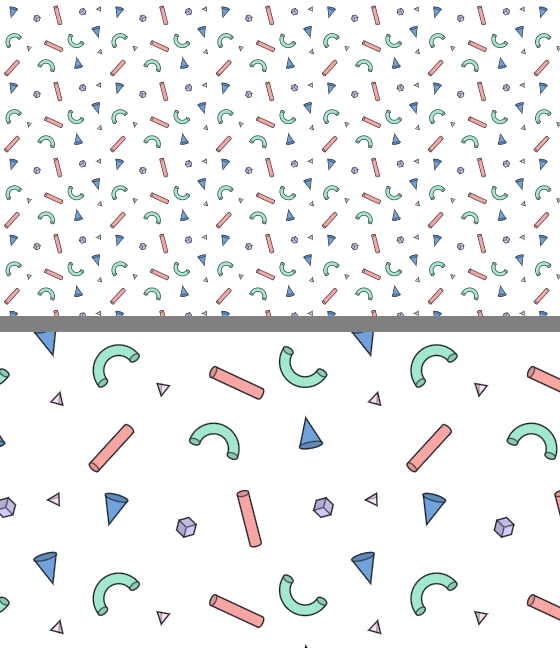
Top, the full canvas; bottom, a detail of the centre.
Give the GLSL for this pattern, as a Shadertoy shader.

```glsl
const float CANVAS_HEIGHT = 432.0;          // design units
const vec2 TILE = vec2(144.8, 104.0);
const float HALF_LINE = 0.29;
const float SOFTNESS = 1.25;                // edge width in output samples
const float OUTLINE = 1.0, INNER_LINE = 0.7; // ink strengths
const vec3 INK = vec3(0.07, 0.08, 0.10);
const vec3 PINK = vec3(0.97, 0.65, 0.64);
const vec3 MINT = vec3(0.63, 0.91, 0.80);
const vec3 BLUE = vec3(0.44, 0.64, 0.86);
const vec3 LAVENDER = vec3(0.82, 0.80, 0.97);
const vec3 BLUSH = vec3(0.98, 0.88, 0.95);

// Placement: xy is the position in the tile, z the heading of local +y
vec2 toLocal(vec2 p, vec3 place) {
    vec2 q = mod(p - place.xy + 0.5 * TILE, TILE) - 0.5 * TILE;
    vec2 axis = vec2(cos(place.z), sin(place.z));
    return vec2(dot(q, vec2(-axis.y, axis.x)), dot(q, axis));
}

float coverage(float d, float soft) {
    return clamp(0.5 - d / soft, 0.0, 1.0);
}

vec3 stroke(vec3 col, float d, float strength, float soft) {
    return mix(col, INK, strength * coverage(d - HALF_LINE, soft));
}

vec3 paint(vec3 col, float d, vec3 fill, float strength, float soft) {
    return stroke(mix(col, fill, coverage(d, soft)), abs(d), strength, soft);
}

// Distance functions
float sdEllipse(vec2 q, vec2 r) {
    float k = length(q / r);
    return k * (k - 1.0) / max(length(q / (r * r)), 1e-4);
}

float sdBox(vec2 q, vec2 halfSize) {
    vec2 e = abs(q) - halfSize;
    return length(max(e, 0.0)) + min(max(e.x, e.y), 0.0);
}

float sdWedge(vec2 q, float halfBase, float height) {
    vec2 side = normalize(vec2(height, halfBase));
    return max(-q.y, dot(vec2(abs(q.x), q.y - height), side));
}

float sdHexagon(vec2 q, float apothem) {
    q = abs(q);
    return max(dot(q, vec2(0.866, 0.5)), q.y) - apothem;
}

// Solids
vec3 drawRod(vec3 col, vec2 q, float soft) {
    const vec2 size = vec2(2.6, 11.8), cap = vec2(2.6, 1.2);
    float ends = sdEllipse(vec2(q.x, abs(q.y) - size.y), cap);
    col = paint(col, min(sdBox(q, size), ends), PINK, OUTLINE, soft);
    return paint(col, sdEllipse(q + vec2(0.0, size.y), cap), PINK * 0.9, INNER_LINE, soft);
}

vec3 drawArch(vec3 col, vec2 q, float soft) {
    const float radius = 9.2, tube = 2.4;
    float ring = max(abs(length(q) - radius) - tube, -q.y);
    float caps = sdEllipse(vec2(abs(q.x) - radius, q.y), vec2(tube, 1.3));
    col = paint(col, min(ring, caps), MINT, OUTLINE, soft);
    return paint(col, caps, MINT * 0.88, INNER_LINE, soft);
}

vec3 drawCone(vec3 col, vec2 q, float soft) {
    const float halfBase = 5.2;
    float base = sdEllipse(q, vec2(halfBase, 1.4));
    col = paint(col, min(sdWedge(q, halfBase, 12.6), base), BLUE, OUTLINE, soft);
    return paint(col, base, BLUE * 0.85, INNER_LINE, soft);
}

vec3 drawCube(vec3 col, vec2 q, float soft) {
    const float third = 2.0943951;
    float angle = atan(q.y, q.x);
    float face = floor(mod(angle, 3.0 * third) / third);
    float fold = mod(angle + 0.5 * third, third) - 0.5 * third;
    float d = sdHexagon(q, 4.0);
    col = paint(col, d, LAVENDER * (1.0 - 0.08 * face), OUTLINE, soft);
    return stroke(col, max(length(q) * abs(sin(fold)), d), INNER_LINE, soft);
}

vec3 drawPyramid(vec3 col, vec2 q, float soft) {
    float d = sdWedge(q, 2.8, 5.2);
    float ridge = q.x - 0.9 + 0.17 * q.y;
    vec3 fill = mix(BLUSH, BLUSH * 0.88, coverage(-ridge, soft));
    col = paint(col, d, fill, OUTLINE, soft);
    return stroke(col, max(abs(ridge), d), 0.5 * INNER_LINE, soft);
}

void mainImage(out vec4 fragColor, in vec2 fragCoord) {
    float unitsPerSample = CANVAS_HEIGHT / iResolution.y;
    float soft = SOFTNESS * unitsPerSample;
    vec2 p = vec2(fragCoord.x, iResolution.y - fragCoord.y) * unitsPerSample;

    vec3 rods[3] = vec3[3](vec3(79.2, 21.1, 1.32), vec3(73.5, 63.2, 0.435), vec3(16.4, 92.9, -0.83));
    vec3 arches[3] = vec3[3](vec3(19.7, 57.5, -2.24), vec3(104.6, 53.6, 2.155), vec3(62.9, 93.2, -1.21));
    vec3 cones[3] = vec3[3](vec3(18.7, 11.6, 1.85), vec3(131.0, 38.5, 1.29), vec3(107.3, 91.5, -1.76));
    vec3 pyramids[3] = vec3[3](vec3(137.3, 12.3, 3.1), vec3(40.0, 64.0, 1.75), vec3(136.3, 72.6, -1.3));
    vec3 cubes[2] = vec3[2](vec3(50.5, 25.0, 0.25), vec3(113.0, 16.0, 1.3));

    vec3 col = vec3(1.0);
    for (int i = 0; i < 3; i++) {
        col = drawRod(col, toLocal(p, rods[i]), soft);
        col = drawArch(col, toLocal(p, arches[i]), soft);
        col = drawCone(col, toLocal(p, cones[i]), soft);
        col = drawPyramid(col, toLocal(p, pyramids[i]), soft);
    }
    for (int i = 0; i < 2; i++) {
        col = drawCube(col, toLocal(p, cubes[i]), soft);
    }
    fragColor = vec4(col, 1.0);
}
```
